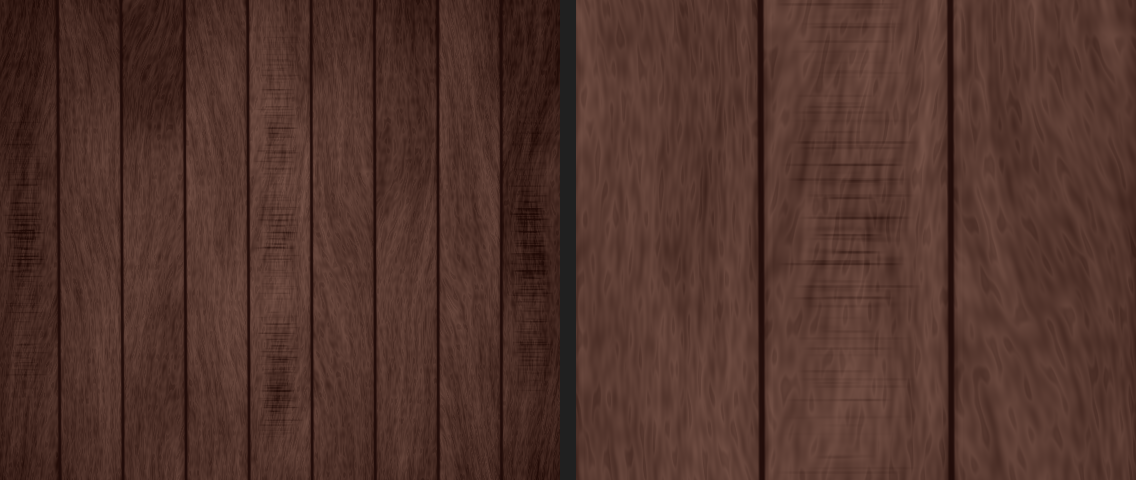
Left, the full canvas; right, a detail of the centre.
This texture is drawn by a WebGL 2 fragment shader. Its source:

```glsl
#version 300 es
precision highp float;
// Nine upright dark brown wooden planks with narrow shadowed gaps.
// Stretched, warped gradient noise makes the grain; jittered rows make the
// saw marks on every fourth plank; a soft vignette darkens the borders.
uniform vec2 u_resolution;
out vec4 fragColor;

const vec3 GAP_COLOR = vec3(0.12, 0.04, 0.03);
const vec3 DARK_WOOD = vec3(0.16, 0.07, 0.05);
const vec3 LIGHT_WOOD = vec3(0.41, 0.28, 0.24);
const float PLANK_WIDTH = 0.1129;   // fraction of the canvas width
const float FIRST_OFFSET = 0.071;   // part of the first plank cut off

float hash(vec2 p) {
    vec3 q = fract(vec3(p.xyx) * vec3(0.1031, 0.1030, 0.0973));
    q += dot(q, q.yzx + 33.33);
    return fract((q.x + q.y) * q.z);
}

vec2 gradient(vec2 cell) {
    float angle = 6.2832 * hash(cell);
    return vec2(cos(angle), sin(angle));
}

// Gradient noise, roughly -0.7 to 0.7
float noise(vec2 p) {
    vec2 i = floor(p), f = p - i;
    vec2 u = f * f * f * (f * (f * 6.0 - 15.0) + 10.0);
    vec2 e = vec2(0.0, 1.0);
    float low = mix(dot(gradient(i), f), dot(gradient(i + e.yx), f - e.yx), u.x);
    float high = mix(dot(gradient(i + e), f - e), dot(gradient(i + 1.0), f - 1.0), u.x);
    return mix(low, high, u.y);
}

// Soft band that is 1 between a and b
float band(float x, float a, float b, float soft) {
    return smoothstep(a - soft, a + soft, x) * (1.0 - smoothstep(b - soft, b + soft, x));
}

// Fibres from coarse streaks to short pores, slanted and bent per plank
float grain(vec2 p, float id) {
    vec2 q = p + vec2(id * 7.3, id * 3.7);
    float slant = (mod(id, 2.0) - 0.5) * mix(0.10, 0.30, hash(vec2(id, 4.0)));
    q.x += slant * p.y + 0.05 * noise(q * vec2(6.0, 2.6));
    float sum = 0.14 * noise(q * vec2(24.0, 2.0));
    sum += 0.15 * noise(q * vec2(65.0, 6.0) + 11.0);
    sum += 0.20 * noise(q * vec2(125.0, 18.0) + 23.0);
    float pores = noise(q * vec2(215.0, 48.0) + 37.0);
    return sum + 0.29 * pores - 0.24 * smoothstep(0.15, 0.45, pores);
}

// Thin cross cuts: one jittered line of random length per row
float sawMarks(vec2 local, float id, float rows, float pixel) {
    float row = floor(local.y * rows);
    float jitter = mix(0.25, 0.75, hash(vec2(row, id + 5.0)));
    float center = 0.47 + 0.16 * (hash(vec2(row, id + 17.0)) - 0.5);
    float halfLength = mix(0.14, 0.36, hash(vec2(row, id + 29.0)));
    float d = abs(local.y - (row + jitter) / rows);
    float line = 1.0 - smoothstep(0.0003, 0.0007 + pixel, d);
    float ends = 1.0 - smoothstep(halfLength - 0.12, halfLength, abs(local.x - center));
    return line * ends * mix(0.15, 0.75, hash(vec2(row, id + 41.0)));
}

// Worn area: saw lines, faint cross hatching and stains
float sawWear(vec2 local, vec2 p, float id, float pixel) {
    float side = abs(id - 4.0) / 4.0;
    float reach = mix(band(local.y, 0.10, 0.93, 0.06), band(local.y, 0.24, 0.70, 0.12), side);
    float column = band(local.x, 0.27, 0.72, 0.12);
    float patches = smoothstep(-0.25, 0.3, noise(vec2(id * 5.1, local.y * 7.0)));
    float lines = 0.0;
    for (float k = 0.0; k < 3.0; k++)
        lines += sawMarks(local, id + k * 61.0, 38.0 + 23.0 * k, pixel);
    float hatch = max(noise(p * vec2(16.0, 190.0) + id), 0.0);
    hatch += max(noise(p * vec2(170.0, 14.0) + id), 0.0);
    float stain = smoothstep(-0.1, 0.5, noise(p * vec2(20.0, 13.0) + id * 9.0));
    float wear = lines * mix(0.35, 1.0, patches) * 0.42;
    wear += column * patches * (0.38 * hatch + 0.14 * stain + 0.05);
    return wear * reach;
}

// Base brightness of a plank, with a darker upper end on some
float plankTone(vec2 local, float id) {
    float kind = mod(id, 4.0);
    float tone = 0.05 * (hash(vec2(id, 8.0)) - 0.5);
    tone += kind == 1.0 && id != 5.0 ? 0.05 : 0.0;
    tone += kind == 3.0 && id > 4.0 ? 0.08 : 0.0;
    tone += id == 4.0 ? 0.09 : 0.0;
    tone -= kind == 0.0 && id != 4.0 ? 0.07 : 0.0;
    float edge = 0.72 + 0.06 * noise(vec2(local.x * 3.0, id)) - 0.14 * (id - 2.0) / 4.0;
    float darkEnd = smoothstep(edge - 0.04, edge + 0.04, local.y);
    return tone - (kind == 2.0 ? 0.18 * darkEnd : 0.0);
}

float vignette(vec2 uv) {
    vec2 c = (uv - vec2(0.5, 0.47)) * 2.0;
    return 0.80 - 0.36 * pow(abs(c.x), 2.2) - 0.26 * pow(abs(c.y), 2.4);
}

void main() {
    vec2 uv = gl_FragCoord.xy / u_resolution;
    vec2 p = gl_FragCoord.xy / u_resolution.y;
    float pixel = 1.0 / u_resolution.y;

    // Plank index and position; the left joints lean slightly
    float lean = 0.005 * (uv.y - 0.5) * (1.0 - uv.x);
    float s = (uv.x + lean) / PLANK_WIDTH + FIRST_OFFSET;
    float id = floor(s);
    vec2 local = vec2(s - id, uv.y);

    float tone = vignette(uv) + plankTone(local, id) + 1.25 * grain(p, id);
    tone += 0.24 * noise(p * vec2(7.0, 3.2) + id * 13.0);
    if (mod(id, 4.0) == 0.0) tone -= sawWear(local, p, id, pixel);

    // Joint: dark core, soft shadow and a faint lit edge on its right
    float joint = min(local.x, 1.0 - local.x);
    float aa = 1.0 / (u_resolution.x * PLANK_WIDTH);
    tone -= 0.24 * (1.0 - smoothstep(0.0, 0.08, joint));
    tone += 0.09 * band(local.x, 0.035, 0.06, aa);
    vec3 wood = mix(DARK_WOOD, LIGHT_WOOD, clamp(tone, -0.12, 1.2));
    float gap = 1.0 - smoothstep(0.008, 0.018 + aa, joint);
    fragColor = vec4(mix(wood, GAP_COLOR, gap * 0.92), 1.0);
}
```
